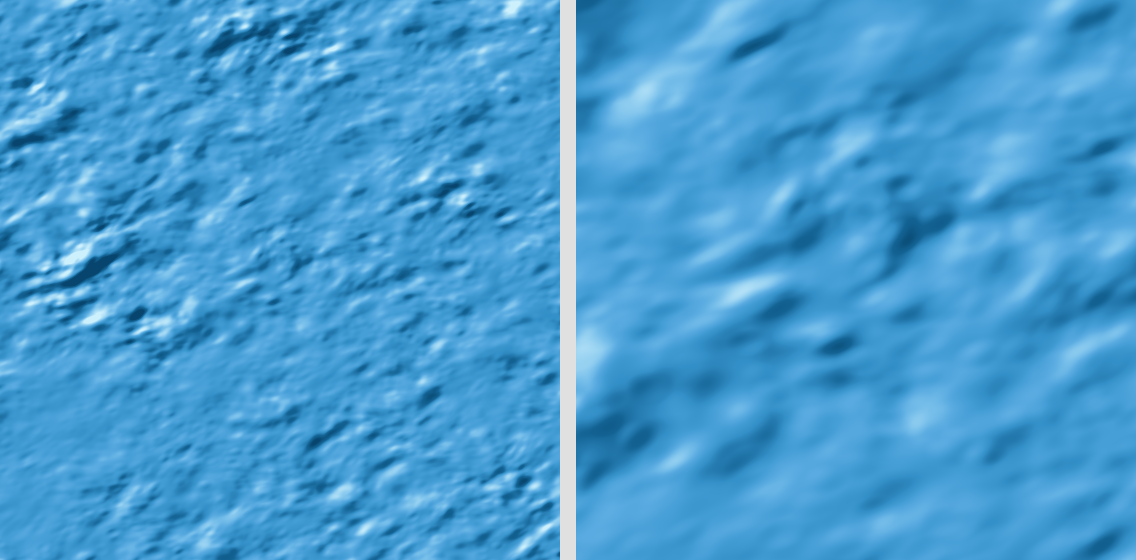
Left, the full canvas; right, a detail of the centre.
Write a WebGL 1 fragment shader that draws this texture.

```glsl
precision highp float;

uniform vec2 u_resolution;

#define GRAIN_SCALE 13.0
#define GRAIN_STRETCH 1.55
#define GRAIN_TILT 0.24
#define RELIEF 1.3
#define PATCH_SCALE 7.0
#define PATCH_CONTRAST 0.95
#define LIGHT_DIR vec2(-0.5, 0.87)

vec3 hash3(vec2 cell) {
    vec3 h = fract(cell.xyx * vec3(0.1031, 0.1030, 0.0973));
    h += dot(h, h.yxz + 33.33);
    return fract((h.xxy + h.yzz) * h.zyx);
}

// Cellular relief: one soft bump or dent per cell; returns height and gradient
vec3 lumps(vec2 p) {
    vec2 cell = floor(p);
    vec3 relief = vec3(0.0);
    for (int y = -1; y <= 1; y++) {
        for (int x = -1; x <= 1; x++) {
            vec2 neighbour = cell + vec2(float(x), float(y));
            vec3 rnd = hash3(neighbour + 57.0);
            vec2 d = p - neighbour - rnd.xy;
            float falloff = max(0.0, 1.0 - dot(d, d));
            float signedSize = rnd.z * 2.0 - 1.0;
            float size = signedSize * abs(signedSize);
            relief += size * falloff * falloff * vec3(falloff, -6.0 * d);
        }
    }
    return relief;
}

// Slope facing the light, summed over four grain sizes
float litSlope(vec2 p) {
    float slope = 0.0;
    float scale = GRAIN_SCALE;
    for (int i = 0; i < 4; i++) {
        float octave = float(i);
        float weight = 0.8 - 0.2 * abs(octave - 1.5) * abs(octave - 1.5);
        vec2 gradient = lumps(p * scale + octave * 19.7).yz;
        slope -= weight * dot(gradient, LIGHT_DIR);
        scale *= 1.97;
    }
    return slope;
}

// Blue ramp from deep shadow to highlight
vec3 paint(float tone) {
    vec3 color = vec3(0.03, 0.27, 0.43);
    color = mix(color, vec3(0.07, 0.38, 0.57), smoothstep(-4.2, -2.3, tone));
    color = mix(color, vec3(0.20, 0.56, 0.78), clamp((tone + 2.3) / 1.5, 0.0, 1.0));
    color = mix(color, vec3(0.27, 0.62, 0.84), clamp((tone + 0.8) / 0.9, 0.0, 1.0));
    color = mix(color, vec3(0.35, 0.67, 0.88), clamp((tone - 0.1) / 0.9, 0.0, 1.0));
    color = mix(color, vec3(0.47, 0.75, 0.92), clamp((tone - 1.0) / 0.9, 0.0, 1.0));
    return mix(color, vec3(0.80, 0.94, 0.99), clamp((tone - 1.9) / 2.2, 0.0, 1.0));
}

void main() {
    vec2 uv = gl_FragCoord.xy / min(u_resolution.x, u_resolution.y);

    // Grain runs sideways, rising gently to the right
    vec2 axis = vec2(cos(GRAIN_TILT), sin(GRAIN_TILT));
    vec2 grain = vec2(dot(uv, axis) / GRAIN_STRETCH, dot(uv, vec2(-axis.y, axis.x)));
    grain += 0.004 * sin(grain.yx * vec2(43.0, 37.0) + 2.0 * sin(grain * 17.0));

    // Calm and rough patches
    float patchiness = lumps(uv * PATCH_SCALE + 8.3).x;
    float roughness = exp(PATCH_CONTRAST * patchiness);

    float tone = RELIEF * roughness * litSlope(grain);
    gl_FragColor = vec4(paint(tone), 1.0);
}
```
